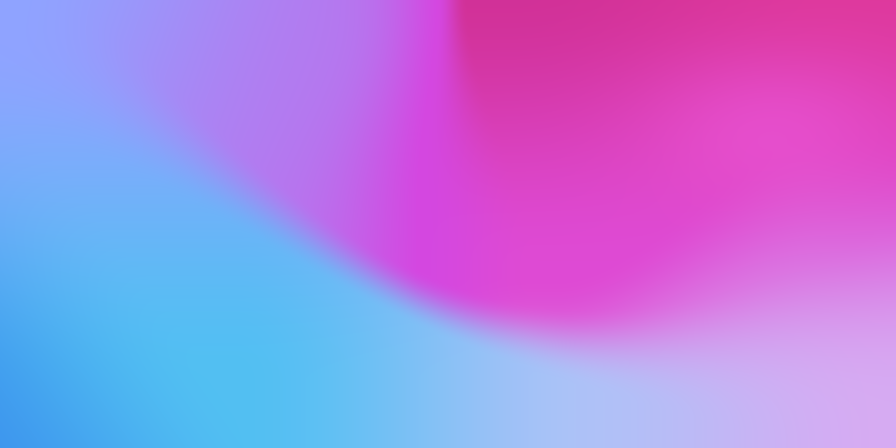
This background is drawn by a WebGL 1 fragment shader. Its source:

```glsl
precision highp float;
// Soft mesh-like gradient: a blue pool in the lower left, a violet haze above it
// and a magenta sheet on the right that fades to lilac. Each field is a chain of
// smooth mixes; a curved shoreline and a glowing fold join the three fields.
uniform vec2 u_resolution;

// Blue pool
const vec3 DEEP_BLUE  = vec3(0.23, 0.57, 0.93);
const vec3 CYAN       = vec3(0.32, 0.75, 0.95);
const vec3 PALE_BLUE  = vec3(0.68, 0.76, 0.97);
const vec3 LILAC      = vec3(0.84, 0.67, 0.95);
const vec3 PERIWINKLE = vec3(0.56, 0.64, 1.00);
// Violet haze and fold
const vec3 VIOLET = vec3(0.70, 0.48, 0.94);
const vec3 ORCHID = vec3(0.83, 0.28, 0.88);
// Magenta sheet
const vec3 MAGENTA  = vec3(0.87, 0.29, 0.83);
const vec3 CRIMSON  = vec3(0.82, 0.19, 0.59);
const vec3 ROSE     = vec3(0.87, 0.22, 0.61);
const vec3 HOT_PINK = vec3(0.91, 0.32, 0.82);

const float SHORE_BASE   = 0.12;
const float SHORE_HEIGHT = 0.90;
const float SHORE_CENTRE = 0.25;
const float SHORE_STEEP  = 6.0;
const float SHORE_SOFT   = 0.07;
const float SHORE_SPREAD = 0.90;
const float SHARP_X      = 0.47;
const vec2  PINK_CENTRE  = vec2(0.86, 0.70);
const vec2  PINK_RADIUS  = vec2(0.14, 0.17);

// Height of the S-shaped edge between the pool and the upper fields
float shoreline(float x) {
  return SHORE_BASE + SHORE_HEIGHT / (1.0 + exp((x - SHORE_CENTRE) * SHORE_STEEP));
}

vec3 bluePool(vec2 p) {
  vec3 c = mix(DEEP_BLUE, CYAN, smoothstep(-0.08, 0.30, p.x + 0.35 * p.y));
  c = mix(c, PALE_BLUE, smoothstep(0.26, 0.68, p.x));
  c = mix(c, LILAC, smoothstep(0.62, 1.0, p.x));
  return mix(c, PERIWINKLE, smoothstep(0.15, 0.95, p.y) * (1.0 - smoothstep(0.4, 0.8, p.x)));
}

// Violet that brightens to orchid close to the fold
vec3 violetHaze(vec2 p, float fold) {
  vec3 c = mix(PERIWINKLE, VIOLET, smoothstep(0.0, 0.40, p.x + 0.18 * (1.0 - p.y)));
  float reach = mix(0.095, 0.055, smoothstep(0.35, 0.95, p.y));
  float away = max(fold - p.x, 0.0) / reach;
  return mix(c, ORCHID, exp(-away * (0.55 + 0.45 * away)));
}

vec3 magentaSheet(vec2 p) {
  vec3 top = mix(CRIMSON, ROSE, smoothstep(0.58, 0.95, p.x));
  vec3 c = mix(MAGENTA, top, smoothstep(0.40, 1.05, p.y));
  vec2 q = (p - PINK_CENTRE) / PINK_RADIUS;
  c = mix(c, HOT_PINK, 0.75 * exp(-dot(q, q)));
  float fadeTop = mix(0.38, 0.70, smoothstep(0.62, 0.92, p.x));
  return mix(c, LILAC, 1.0 - smoothstep(0.05, fadeTop, p.y));
}

void main() {
  vec2 p = gl_FragCoord.xy / u_resolution;

  // Fold: crisp at the top, wide and soft lower down
  float fold = 0.465 + 0.022 * smoothstep(0.55, 1.0, p.y);
  float foldWidth = mix(0.13, 0.035, smoothstep(0.45, 1.0, p.y));
  float right = smoothstep(fold, fold + foldWidth, p.x);
  vec3 upper = mix(violetHaze(p, fold), magentaSheet(p), right);

  // Shore: sharpest near the fold, blurred toward both sides
  float offset = p.x - SHARP_X;
  float blur = SHORE_SOFT + SHORE_SPREAD * offset * offset;
  float above = smoothstep(-0.6 * blur, 1.2 * blur, p.y - shoreline(p.x));

  gl_FragColor = vec4(mix(bluePool(p), upper, above), 1.0);
}
```
